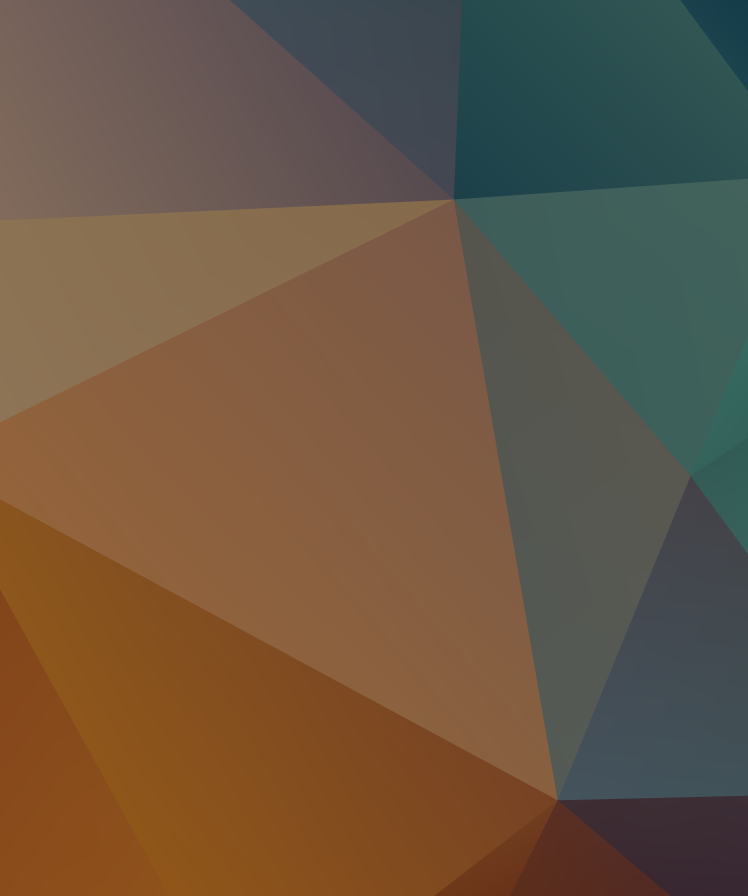
Write a Shadertoy shader that draws this background.

```glsl
// Corner points, in units of canvas height
const vec2 HUB_TOP    = vec2(0.5065, 0.7773);
const vec2 HUB_RIGHT  = vec2(0.7708, 0.4688);
const vec2 HUB_BOTTOM = vec2(0.6224, 0.1068);

const vec2 TOP_LEFT     = vec2(0.2565, 1.0);
const vec2 TOP_MID      = vec2(0.5156, 1.0);
const vec2 TOP_RIGHT    = vec2(0.7591, 1.0);
const vec2 RIGHT_CORNER = vec2(0.8385, 0.8932);
const vec2 RIGHT_ABOVE  = vec2(0.8385, 1.0780);
const vec2 RIGHT_HIGH   = vec2(0.8385, 0.8008);
const vec2 RIGHT_UPPER  = vec2(0.8385, 0.6354);
const vec2 RIGHT_MID    = vec2(0.8385, 0.5143);
const vec2 RIGHT_LOWER  = vec2(0.8385, 0.3763);
const vec2 RIGHT_LOW    = vec2(0.8385, 0.1120);
const vec2 LEFT_HIGH    = vec2(0.0, 0.7539);
const vec2 LEFT_MID     = vec2(0.0, 0.5286);
const vec2 LEFT_LOW     = vec2(0.0, 0.4427);
const vec2 LEFT_BASE    = vec2(0.0, 0.3424);
const vec2 BASE_OUTSIDE = vec2(-0.0781, 0.0);
const vec2 BASE_LEFT    = vec2(0.1888, 0.0);
const vec2 BASE_MID     = vec2(0.4844, 0.0);
const vec2 BASE_INNER   = vec2(0.5690, 0.0);
const vec2 BASE_RIGHT   = vec2(0.7487, 0.0);

// An open wedge, with a colour (0 to 255) at its apex and on each side
struct Facet {
    vec2 apex, sideA, sideB;
    vec3 apexColor, colorA, colorB;
};

// Facets around the top hub
const Facet MAUVE = Facet(HUB_TOP, TOP_LEFT, LEFT_HIGH,
    vec3(86, 74, 79), vec3(97, 82, 84), vec3(130, 107, 91));
const Facet STEEL = Facet(HUB_TOP, TOP_LEFT, TOP_MID,
    vec3(68, 71, 81), vec3(64, 76, 86), vec3(58, 70, 78));
const Facet DEEP_TEAL = Facet(HUB_TOP, TOP_MID, RIGHT_HIGH,
    vec3(27, 64, 73), vec3(38, 75, 78), vec3(44, 80, 80));
const Facet SEA_GREEN = Facet(HUB_TOP, RIGHT_HIGH, HUB_RIGHT,
    vec3(62, 93, 90), vec3(66, 98, 91), vec3(60, 96, 90));
const Facet STONE = Facet(HUB_TOP, HUB_RIGHT, HUB_BOTTOM,
    vec3(85, 84, 77), vec3(89, 88, 80), vec3(83, 90, 85));
const Facet COPPER = Facet(HUB_TOP, LEFT_MID, HUB_BOTTOM,
    vec3(120, 88, 71), vec3(145, 98, 60), vec3(136, 96, 64));
const Facet SAND = Facet(HUB_TOP, LEFT_HIGH, LEFT_MID,
    vec3(132, 105, 74), vec3(138, 114, 82), vec3(142, 116, 86));

// Facets around the right hub
const Facet JADE = Facet(HUB_RIGHT, RIGHT_UPPER, RIGHT_MID,
    vec3(52, 99, 92), vec3(55, 106, 97), vec3(50, 98, 90));
const Facet DARK_JADE = Facet(HUB_RIGHT, RIGHT_MID, RIGHT_LOWER,
    vec3(53, 91, 86), vec3(48, 91, 84), vec3(56, 98, 93));
const Facet SLATE = Facet(HUB_RIGHT, RIGHT_LOWER, HUB_BOTTOM,
    vec3(68, 66, 72), vec3(66, 70, 75), vec3(68, 83, 93));

// Facets around the bottom hub
const Facet PLUM = Facet(HUB_BOTTOM, RIGHT_LOW, BASE_RIGHT,
    vec3(62, 45, 50), vec3(60, 46, 54), vec3(56, 39, 48));
const Facet MAROON = Facet(HUB_BOTTOM, BASE_RIGHT, BASE_INNER,
    vec3(90, 48, 36), vec3(81, 42, 36), vec3(92, 45, 26));
const Facet RUST = Facet(HUB_BOTTOM, BASE_INNER, BASE_MID,
    vec3(112, 62, 34), vec3(104, 50, 24), vec3(110, 56, 24));
const Facet AMBER = Facet(HUB_BOTTOM, BASE_MID, LEFT_LOW,
    vec3(118, 66, 36), vec3(129, 74, 31), vec3(137, 84, 30));

// Facets cut by the canvas corners
const Facet INK = Facet(TOP_RIGHT, RIGHT_CORNER, RIGHT_ABOVE,
    vec3(26, 65, 76), vec3(28, 68, 78), vec3(12, 52, 68));
const Facet EMBER = Facet(LEFT_BASE, BASE_LEFT, BASE_OUTSIDE,
    vec3(130, 69, 27), vec3(142, 82, 28), vec3(138, 74, 26));

float cross2(vec2 a, vec2 b) {
    return a.x * b.y - a.y * b.x;
}

// Linear gradient of a wedge, weighted by its smooth coverage
vec4 facet(vec2 p, Facet f) {
    vec2 a = f.sideA - f.apex;
    vec2 b = f.sideB - f.apex;
    vec2 d = p - f.apex;
    float area = cross2(a, b);
    vec2 st = vec2(cross2(d, b), cross2(a, d)) / area;
    vec2 edgeDistance = st * abs(area) / vec2(length(b), length(a));
    vec2 cover = clamp(edgeDistance * iResolution.y + 0.5, 0.0, 1.0);
    vec3 color = f.apexColor + (f.colorA - f.apexColor) * st.x
                             + (f.colorB - f.apexColor) * st.y;
    return vec4(color / 255.0, 1.0) * cover.x * cover.y;
}

// Lay a group of weighted facets over what lies below
vec3 layer(vec3 below, vec4 group) {
    return mix(below, group.rgb / max(group.a, 0.001), min(group.a, 1.0));
}

void mainImage(out vec4 fragColor, in vec2 fragCoord) {
    vec2 p = fragCoord / iResolution.y;

    vec4 topFan = facet(p, MAUVE) + facet(p, STEEL) + facet(p, DEEP_TEAL)
                + facet(p, SEA_GREEN) + facet(p, STONE) + facet(p, COPPER)
                + facet(p, SAND);
    vec4 rightFan = facet(p, JADE) + facet(p, DARK_JADE) + facet(p, SLATE);
    vec4 bottomFan = facet(p, PLUM) + facet(p, MAROON) + facet(p, RUST)
                   + facet(p, AMBER);

    vec3 color = layer(vec3(0.0), topFan);
    color = layer(color, rightFan);
    color = layer(color, bottomFan);
    color = layer(color, facet(p, INK) + facet(p, EMBER));
    fragColor = vec4(color, 1.0);
}
```
